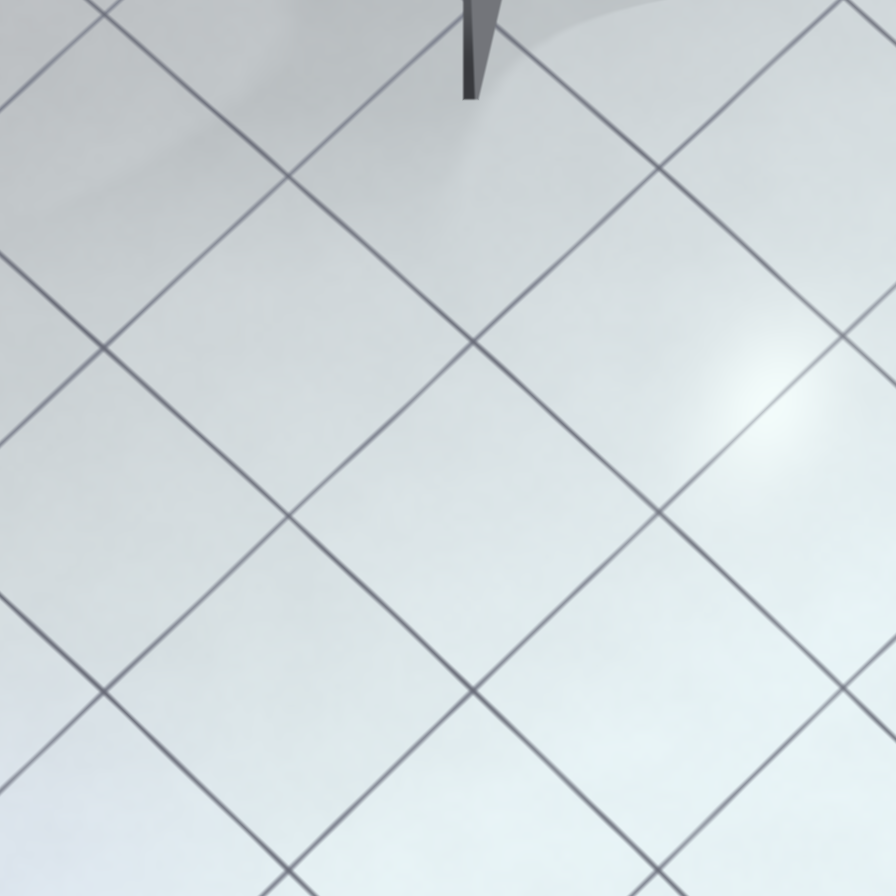
Reproduce this texture procedurally as a Shadertoy shader.

```glsl
// Pale glossy floor tiles laid diagonally, with thin grout, a soft shadow, a lamp glint and a furniture leg.

const vec2  NODE = vec2(0.5286, 0.6185);         // one grout crossing
const vec2  HALF_TILE = vec2(0.2063, 0.1910);    // half diagonals of a tile
const float PERSPECTIVE = 0.0091;                // rows widen toward the bottom
const float ROW_TILT = 0.025;                    // rows lean toward the top
const float GROUT_HALF_WIDTH = 0.0024;
const float GROUT_SOFTNESS = 0.0028;
const float TILE_VARIATION = 0.014;
const float MOTTLE = 0.018;
const vec2  GLINT_CENTER = vec2(0.858, 0.548);
const float LEG_BOTTOM = 0.889;

const vec3 TILE_SHADE  = vec3(0.745, 0.760, 0.772);
const vec3 TILE_BRIGHT = vec3(0.902, 0.948, 0.958);
const vec3 GROUT_DARK  = vec3(0.400, 0.412, 0.460);
const vec3 GROUT_LIGHT = vec3(0.480, 0.498, 0.550);
const vec3 GLINT       = vec3(0.965, 1.000, 0.995);
const vec3 LEG_DARK    = vec3(0.220, 0.225, 0.240);
const vec3 LEG_LIGHT   = vec3(0.450, 0.460, 0.480);

float hash(vec2 p) {
    vec3 q = fract(vec3(p.xyx) * 0.1031);
    q += dot(q, q.yzx + 33.33);
    return fract((q.x + q.y) * q.z);
}

float noise(vec2 p) {
    vec2 i = floor(p), f = fract(p);
    f = f * f * (3.0 - 2.0 * f);
    return mix(mix(hash(i), hash(i + vec2(1, 0)), f.x),
               mix(hash(i + vec2(0, 1)), hash(i + vec2(1, 1)), f.x), f.y);
}

// Tile coordinates: grout runs along whole numbers of either axis.
vec2 tileCoord(vec2 p) {
    float x = (p.x - NODE.x) / HALF_TILE.x;
    float drop = NODE.y - p.y + ROW_TILT * p.y * (p.x - NODE.x);
    float row = drop / HALF_TILE.y;
    row -= PERSPECTIVE * row * row;
    return 0.5 * vec2(x + row, x - row);
}

// Shadow hanging from the top edge between a steep left side and a curved right side.
float shadowMask(vec2 p) {
    float depth = 1.0 - p.y;
    float rightEdge = 0.44 + 0.0175 / (depth + 0.058);
    float leftEdge = 0.325 - 5.0 * depth * depth;
    float blur = 0.010 + 0.06 * depth;
    float right = 1.0 - smoothstep(-blur, blur, p.x - rightEdge);
    float left = mix(0.2, 1.0, smoothstep(-0.03, 0.03, p.x - leftEdge));
    return right * left * (1.0 - smoothstep(0.08, 0.34, depth));
}

// Tile surface: room light, tile tone and fine mottling.
vec3 tileColor(vec2 p, vec2 tile) {
    float light = -0.05 + 0.48 * p.x + 0.86 * (1.0 - p.y);
    vec3 color = mix(TILE_SHADE, TILE_BRIGHT, clamp(light, 0.0, 1.0));
    color += TILE_VARIATION * (hash(floor(tile) + 40.0) - 0.5);
    float mottle = 0.6 * noise(p * 18.0) + 0.4 * noise(p * 90.0 + 7.0);
    color += MOTTLE * (mottle - 0.5);
    color += vec3(-0.006, -0.010, 0.012) * smoothstep(0.4, 0.0, length(p));
    return color * (1.0 - 0.055 * shadowMask(p));
}

// Grout coverage for both line directions, slightly uneven along its length.
vec2 groutMask(vec2 p, vec2 tile, float pixel) {
    vec2 wobble = 0.006 * (vec2(noise(p * 9.0), noise(p * 9.0 + 31.0)) - 0.5);
    vec2 offset = abs(fract(tile + wobble + 0.5) - 0.5);
    vec2 dist = offset / (0.5 * length(1.0 / HALF_TILE));
    float width = GROUT_HALF_WIDTH * (0.85 + 0.3 * noise(p * 25.0));
    float soft = max(GROUT_SOFTNESS, pixel);
    return 1.0 - smoothstep(width - soft, width + soft, dist);
}

// Tapered leg with a dark front face and a lighter side face.
vec3 addLeg(vec3 color, vec2 p, float pixel) {
    float rise = (p.y - LEG_BOTTOM) / (1.0 - LEG_BOTTOM);
    float leftEdge = 0.517;
    float rightEdge = mix(0.534, 0.560, rise);
    float ridge = mix(0.530, 0.526, rise);
    float inside = min(min(p.x - leftEdge, rightEdge - p.x), p.y - LEG_BOTTOM);
    float soft = max(0.002, pixel);
    float side = smoothstep(-soft, soft, p.x - ridge);
    vec3 front = mix(LEG_DARK, LEG_LIGHT, 0.5 * smoothstep(0.3, 1.0, rise));
    vec3 leg = mix(front, LEG_LIGHT, side);
    return mix(color, leg, smoothstep(-soft, soft, inside));
}

void mainImage(out vec4 fragColor, in vec2 fragCoord) {
    vec2 p = fragCoord / iResolution.xy;
    float pixel = 1.0 / min(iResolution.x, iResolution.y);
    vec2 tile = tileCoord(p);

    vec3 color = tileColor(p, tile);

    // Grout: one direction reads darker, and both fade toward the right.
    vec2 grout = groutMask(p, tile, pixel);
    float wear = 0.80 + 0.20 * noise(p * 14.0 + 3.0) - 0.10 * p.x;
    color = mix(color, GROUT_LIGHT, grout.x * wear);
    color = mix(color, GROUT_DARK, grout.y * wear);

    // Lamp glint: bright core inside a wide halo.
    vec2 g = (p - GLINT_CENTER) * mat2(0.88, -0.47, 0.47, 0.88) / vec2(0.065, 0.095);
    float glint = 0.65 * exp(-dot(g, g)) + 0.20 * exp(-0.3 * dot(g, g));
    color = mix(color, GLINT, glint * (1.0 - 0.5 * max(grout.x, grout.y)));

    color = addLeg(color, p, pixel);
    fragColor = vec4(clamp(color, 0.0, 1.0), 1.0);
}
```
